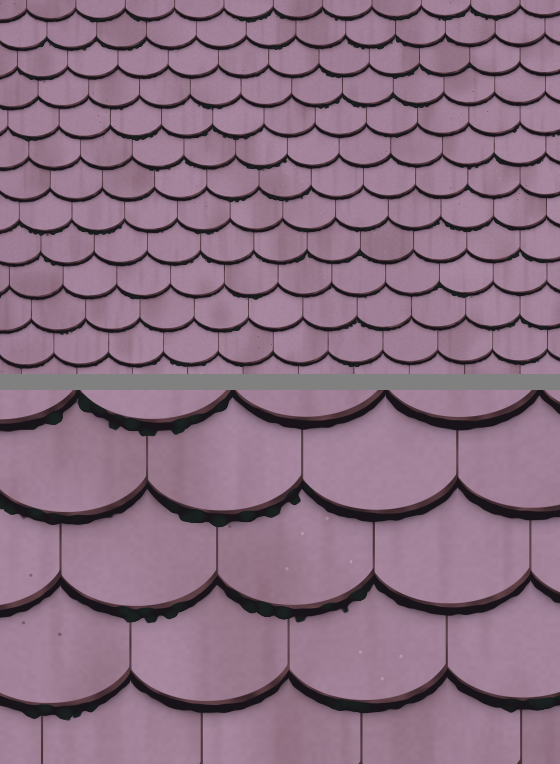
Top, the full canvas; bottom, a detail of the centre.
Give the GLSL for this texture, as a WebGL 1 fragment shader.

```glsl
precision highp float;
// Overlapping scalloped roof tiles in slight perspective: rows are staggered by half
// a tile and grow downward. Each pixel tests the arc of its own row; past that arc
// it shows the row beneath. Noise adds stains, moss and uneven laying.
uniform vec2 u_resolution;

#define ROW_START 0.0725   // lower limit of the first row, measured from the top
#define ROW_STEP 0.0754    // height of the first row
#define ROW_GROWTH 0.00078 // added height per row
#define TILE_WIDTH 0.1308  // tile width at the top
#define SPREAD 0.0159      // widening of the tiles toward the bottom
#define VANISH_X 1.3906    // column that stays vertical
#define TILT 0.008         // rise of the rows to the right
#define SAG 0.215          // arc depth relative to tile width
#define ARC_ROUND 0.82     // 0 = parabola-like, 1 = full half ellipse
#define EDGE 0.0108        // height of lip and gap, seen from below
#define MARGIN 0.012       // room below each arc for shadow and moss
#define SEAM 0.0008        // half width of the vertical joints

const vec3 CLAY = vec3(0.645, 0.523, 0.615);
const vec3 STAINED = vec3(0.545, 0.42, 0.485);
const vec3 LIP = vec3(0.33, 0.22, 0.245);
const vec3 GAP = vec3(0.09, 0.075, 0.095);
const vec3 MOSS = vec3(0.10, 0.125, 0.12);

float hash(vec2 p) {
  return fract(sin(dot(p, vec2(127.1, 311.7))) * 43758.55);
}

float noise(vec2 p) {
  vec2 i = floor(p), f = fract(p);
  f = f * f * (3.0 - 2.0 * f);
  vec2 e = vec2(1.0, 0.0);
  return mix(mix(hash(i), hash(i + e.xy), f.x),
             mix(hash(i + e.yx), hash(i + e.xx), f.x), f.y);
}

// Distance to the nearest scattered cell point
float cells(vec2 p) {
  vec2 i = floor(p), f = fract(p);
  float nearest = 2.0;
  for (int y = -1; y <= 1; y++) {
    for (int x = -1; x <= 1; x++) {
      vec2 c = vec2(float(x), float(y));
      vec2 point = vec2(hash(i + c), hash(i + c + 57.3));
      nearest = min(nearest, length(c + point - f));
    }
  }
  return nearest;
}

float rowY(float row) {
  return ROW_START + row * (ROW_STEP + ROW_GROWTH * row);
}

float rowAt(float y) {
  float root = sqrt(ROW_STEP * ROW_STEP + 4.0 * ROW_GROWTH * (y - ROW_START));
  return ceil((root - ROW_STEP) / (2.0 * ROW_GROWTH));
}

// Position across the tile (-1..1), column number, tile width
vec3 tileAt(float x, float row) {
  float width = TILE_WIDTH + SPREAD * rowY(row);
  float c = (x - VANISH_X) / width + 0.5 * mod(row + 1.0, 2.0);
  float column = floor(c + 0.5);
  return vec3(2.0 * (c - column), column, width);
}

// Height above the tile's lower arc, and the factor that turns it into a distance
vec2 arcHeight(vec2 p, vec3 tile, float row) {
  float depth = SAG * tile.z / (1.0 - sqrt(1.0 - ARC_ROUND));
  float bow = sqrt(1.0 - ARC_ROUND * tile.x * tile.x);
  float slope = depth * ARC_ROUND * tile.x / (bow * 0.5 * tile.z);
  float uneven = 0.0018 * hash(vec2(tile.y, row + 3.0));
  float edgeY = rowY(row) - MARGIN - uneven - depth * (1.0 - bow);
  return vec2(edgeY - p.y, inversesqrt(1.0 + slope * slope));
}

// Clay face with stains, rare specks and side joints
vec3 tileFace(vec2 p, vec3 tile, float row, float px) {
  vec2 id = vec2(tile.y, row);
  float cloud = noise(p * vec2(13.0, 9.0) + 7.0 * hash(id));
  float streak = noise(p * vec2(70.0, 10.0) + 20.0 * hash(id + 9.0));
  float stain = 0.24 * hash(id + 1.7) + 0.6 * smoothstep(0.5, 1.0, cloud)
              + 0.28 * smoothstep(0.55, 1.0, streak);
  vec3 color = mix(CLAY, STAINED, clamp(stain, 0.0, 1.0));
  color += 0.03 * (noise(p * 3.0) - 0.5) + 0.022 * (noise(p * 240.0) - 0.5);
  float speck = smoothstep(0.07, 0.02, cells(p * 32.0));
  float kind = hash(floor(p * 16.0));
  color += speck * (0.1 * step(0.985, kind) - 0.16 * step(kind, 0.02));
  float joint = (1.0 - abs(tile.x)) * 0.5 * tile.z;
  float line = 1.0 - smoothstep(SEAM - 0.5 * px, SEAM + 0.8 * px, joint);
  return mix(color, LIP * 0.7, line * (0.6 + 0.4 * noise(p * 50.0)));
}

void main() {
  float px = 1.0 / u_resolution.y;
  float soft = 0.75 * px;
  vec2 p = vec2(gl_FragCoord.x, u_resolution.y - gl_FragCoord.y) * px;
  p.y += TILT * (p.x - 0.137);

  float row = rowAt(p.y);
  vec3 tile = tileAt(p.x, row);
  vec2 arc = arcHeight(p, tile, row);
  float d = arc.x * arc.y;

  // Row beneath, darkened by the overhang
  vec3 below = tileFace(p, tileAt(p.x, row + 1.0), row + 1.0, px);
  below *= 1.0 - 0.35 * exp(min(d, 0.0) / 0.0038);

  // Ragged gap with tufts of moss, then the reddish lip and the face;
  // the lip is the arc moved straight up, so it thins out on the steep sides
  float tuft = smoothstep(0.6, 0.15, cells(p * 60.0)) * smoothstep(0.55, 0.8, noise(p * 16.0));
  float ragged = 0.005 * tuft + 0.0024 * (noise(p * 130.0) - 0.5);
  float edge = EDGE * mix(arc.y, 1.0, 0.15) + 0.001 * tile.x;
  float lipStart = edge * mix(0.78, 0.5, smoothstep(-0.5, 0.8, tile.x));
  vec3 lip = LIP * (0.6 + 0.6 * noise(p * 90.0));
  vec3 color = mix(below, mix(GAP, MOSS, tuft), smoothstep(-soft, soft, d + ragged));
  color = mix(color, lip, smoothstep(-soft, soft, d - lipStart - 0.4 * ragged));
  color = mix(color, tileFace(p, tile, row, px), smoothstep(-soft, soft, d - edge));
  gl_FragColor = vec4(color, 1.0);
}
```
